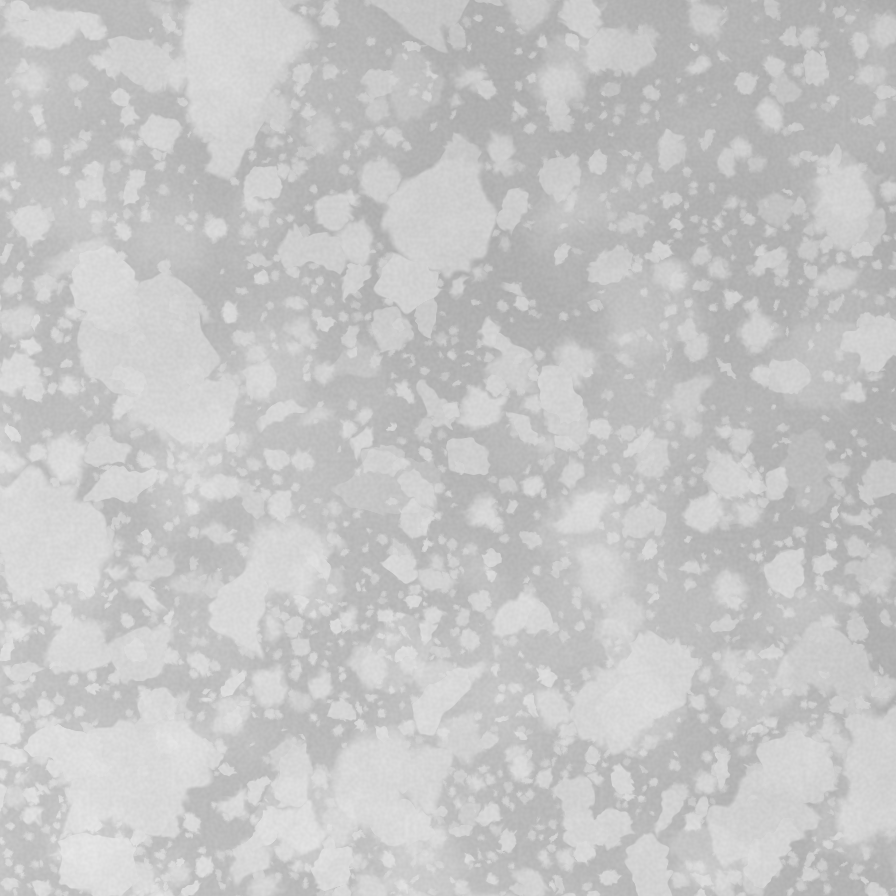
Write a Shadertoy shader that draws this texture.

```glsl
// Pale irregular mineral grains, sharp and blurred, scattered in a grey hazy matrix.

vec3 hash3(vec2 p) {
    vec3 q = fract(p.xyx * vec3(0.1031, 0.1030, 0.0973));
    q += dot(q, q.yxz + 33.33);
    return fract((q.xxy + q.yzz) * q.zyx);
}

vec2 direction(float angle) {
    return vec2(cos(angle), sin(angle));
}

float cornerSlope(vec2 cell, vec2 offset) {
    return dot(direction(6.2832 * hash3(cell).x), offset);
}

// Gradient noise, about -0.7 to 0.7
float gradientNoise(vec2 p) {
    vec2 i = floor(p), f = p - i;
    vec2 u = f * f * f * (f * (f * 6.0 - 15.0) + 10.0);
    vec2 e = vec2(1.0, 0.0);
    return mix(mix(cornerSlope(i, f), cornerSlope(i + e, f - e), u.x),
               mix(cornerSlope(i + e.yx, f - e.yx), cornerSlope(i + 1.0, f - 1.0), u.x), u.y);
}

float fbm(vec2 p) {
    float sum = 0.0, amplitude = 0.6;
    for (int i = 0; i < 4; i++) {
        sum += amplitude * gradientNoise(p);
        p = mat2(1.6, 1.2, -1.2, 1.6) * p + 7.3;
        amplitude *= 0.5;
    }
    return sum;
}

// Distance to a rounded, uneven polygon
float chipDistance(vec2 v, float radius, vec2 seed) {
    float d = -1.0;
    for (int i = 0; i < 6; i++) {
        vec3 h = hash3(seed + float(i) * 13.7);
        d = max(d, dot(v, direction(1.0472 * (float(i) + 0.7 * h.x))) - radius * mix(0.65, 1.1, h.y));
    }
    return mix(d, length(v) - radius, 0.3);
}

// One layer of scattered grains: coverage from 0 to 1
float grains(vec2 p, float cells, float density, float blur, float seed) {
    vec2 q = p * cells + seed;
    q += 0.16 * vec2(gradientNoise(q * 2.7), gradientNoise(q * 2.7 + 31.0));
    q += 0.08 * vec2(gradientNoise(q * 8.0 + 5.0), gradientNoise(q * 8.0 + 47.0));
    vec2 home = floor(q);
    float cover = 0.0;
    for (int y = -1; y <= 1; y++)
    for (int x = -1; x <= 1; x++) {
        vec2 id = home + vec2(x, y);
        vec3 place = hash3(id + seed), form = hash3(id + seed + 71.0), look = hash3(id + seed + 153.0);
        vec2 centre = (id + 0.5 - seed) / cells;
        float crowd = density + 0.45 * gradientNoise(centre * 5.0 + 3.0)
                    + 0.2 * (0.5 - centre.y) + 0.12 * (0.5 - centre.x);
        if (look.x > crowd) continue;

        vec2 v = q - id - mix(vec2(0.1), vec2(0.9), place.xy);
        vec2 axis = direction(6.2832 * place.z);
        v = vec2(dot(v, axis), dot(v, vec2(-axis.y, axis.x)));
        v.x *= mix(1.0, 2.3, form.y * form.y);
        float d = chipDistance(v, mix(0.2, 0.5, form.z), id + seed);
        float softness = min(0.3, cells * mix(0.0018, blur, look.y * look.y));
        softness = max(softness, 0.7 * cells / iResolution.y);
        float opacity = mix(0.5, 1.0, sqrt(look.z));
        cover = max(cover, opacity * smoothstep(softness, -softness, d));
    }
    return cover;
}

void mainImage(out vec4 fragColor, in vec2 fragCoord) {
    vec2 p = fragCoord / iResolution.y;

    // Grains from boulders down to dust
    float cover = grains(p, 5.6, 0.42, 0.012, 11.0);
    cover = max(cover, grains(p, 10.0, 0.48, 0.012, 23.0));
    cover = max(cover, grains(p, 18.0, 0.50, 0.010, 37.0));
    cover = max(cover, grains(p, 34.0, 0.48, 0.006, 59.0));
    cover = max(cover, 0.85 * grains(p, 72.0, 0.32, 0.003, 83.0));

    // Out-of-focus grains and cloudy haze, partly veiling the sharp ones
    float buried = grains(p, 8.0, 0.50, 0.06, 97.0);
    float haze = smoothstep(-0.2, 0.4, fbm(p * 5.0 + 9.0));
    float matrixGrey = 0.712 + 0.04 * haze + 0.055 * buried;
    float grainGrey = 0.838 + 0.018 * buried + 0.03 * fbm(p * 26.0);
    float grey = mix(matrixGrey, grainGrey, cover);

    // Uneven light, brighter to the lower left
    grey += 0.045 * (0.5 - p.x) + 0.035 * (0.5 - p.y) + 0.025 * gradientNoise(p * 2.0 + 4.0);

    // Fine film noise
    grey += 0.026 * gradientNoise(p * 230.0) + 0.014 * gradientNoise(p * 115.0 + 0.4);

    fragColor = vec4(vec3(grey), 1.0);
}
```
